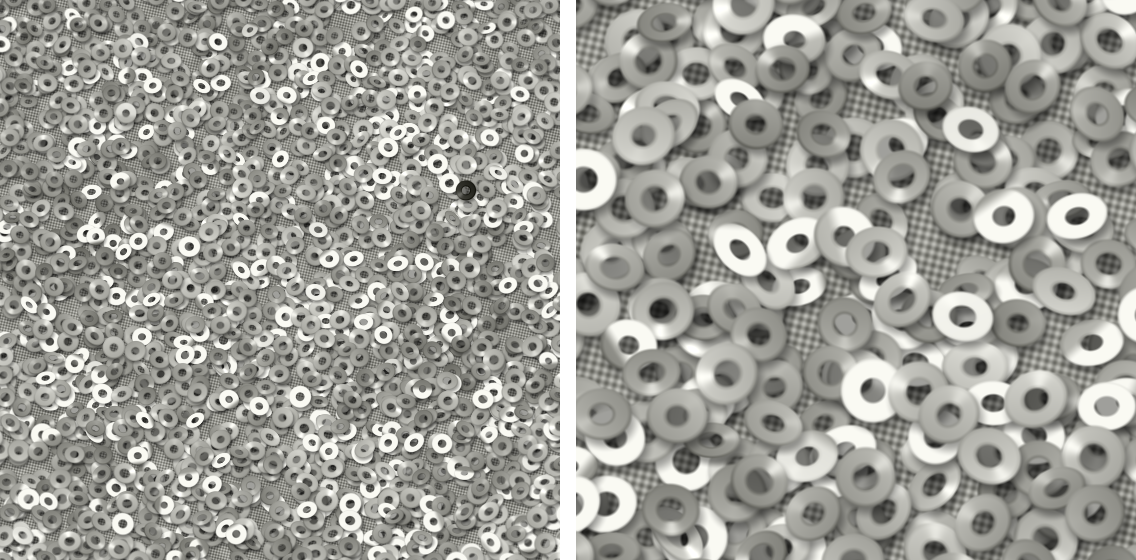
Left: the whole. Right: its middle third, enlarged.
Give the GLSL for this texture, as a WebGL 1 fragment shader.

```glsl
precision highp float;
uniform vec2 u_resolution;

vec2 hash2(vec2 p) {
  vec3 q = fract(p.xyx * vec3(0.1031, 0.1030, 0.0973));
  q += dot(q, q.yzx + 33.33);
  return fract((q.xx + q.yz) * q.zy);
}

float gradientNoise(vec2 p) {
  vec2 i = floor(p), f = fract(p);
  vec2 u = f * f * (3.0 - 2.0 * f);
  vec2 e = vec2(1.0, 0.0);
  float a = dot(hash2(i) * 2.0 - 1.0, f);
  float b = dot(hash2(i + e) * 2.0 - 1.0, f - e);
  float c = dot(hash2(i + e.yx) * 2.0 - 1.0, f - e.yx);
  float d = dot(hash2(i + 1.0) * 2.0 - 1.0, f - 1.0);
  return mix(mix(a, b, u.x), mix(c, d, u.x), u.y);
}

mat2 rotation(float angle) {
  float c = cos(angle), s = sin(angle);
  return mat2(c, -s, s, c);
}

vec3 silver(float tone) {
  return vec3(tone, tone, tone - 0.026);
}

// Fine woven net behind the sequins
vec3 netting(vec2 p) {
  vec2 thread = rotation(0.55) * p * 900.0;
  float weave = sin(thread.x) * sin(thread.y);
  return silver(0.56 + 0.17 * weave + 0.12 * gradientNoise(p * 40.0));
}

// Tilted ring with a cast shadow; offset is measured from its centre
vec3 addSequin(vec3 below, vec2 offset, vec2 id, float radius, float tone, float lit, float soft) {
  vec2 tilt = hash2(id + 17.3);
  vec2 detail = hash2(id + 41.7);
  mat2 turn = rotation((tilt.x - 0.5) * 1.7);
  vec2 stretch = vec2(1.0, mix(0.55, 1.0, sqrt(tilt.y))) * radius;
  vec2 q = turn * offset / stretch;
  float r = length(q);
  float edge = soft / radius;

  vec2 shadowPoint = turn * (offset + vec2(-0.002, 0.004)) / stretch;
  vec3 colour = below * (1.0 - 0.36 * (1.0 - smoothstep(0.75, 1.25, length(shadowPoint))));

  float hole = mix(0.34, 0.44, detail.x);
  float ring = (1.0 - smoothstep(1.0 - edge, 1.0 + edge, r)) * smoothstep(hole - edge, hole + edge, r);

  // Flat face, bevelled rims and a narrow wedge of reflected light
  float angle = detail.y * 6.2832;
  vec2 lightDir = vec2(cos(angle), sin(angle));
  float facing = dot(q, lightDir);
  float face = tone + 0.06 * facing;
  face -= 0.15 * smoothstep(0.82, 1.0, r) * (0.6 - 0.5 * q.y);
  face -= 0.12 * (1.0 - smoothstep(hole, hole + 0.16, r));
  face += 0.28 * detail.x * pow(max(facing / max(r, 0.1), 0.0), 14.0);
  float glare = lit * smoothstep(-0.25, 0.25, facing + detail.x * 2.2);
  face = mix(face, 0.98 - 0.06 * smoothstep(0.88, 1.0, r), glare);
  return mix(colour, silver(face), ring);
}

void main() {
  vec2 p = gl_FragCoord.xy / min(u_resolution.x, u_resolution.y);
  float focusBlur = mix(0.0012, 0.0026, smoothstep(0.3, 0.75, length(p - 0.5)));
  float soft = max(focusBlur, 0.7 / min(u_resolution.x, u_resolution.y));
  vec3 colour = netting(p);

  // Overlapping layers of jittered sequins
  for (int layer = 0; layer < 4; layer++) {
    float level = float(layer);
    vec2 shift = level * vec2(0.37, 0.61);
    vec2 cell = floor(p * 24.0 + shift);
    for (int y = 1; y >= -1; y--) {
      for (int x = -1; x <= 1; x++) {
        vec2 site = cell + vec2(float(x), float(y));
        vec2 id = site + level * 57.0;
        vec2 centre = (site + hash2(id) - shift) / 24.0;
        vec2 chance = hash2(id + 73.1);
        if (hash2(id + 131.9).x > 0.86) continue;
        float fold = gradientNoise(centre * vec2(3.0, 4.5) + 8.0);
        float corner = 1.0 - smoothstep(0.1, 0.6, length(centre - vec2(0.0, 1.0)));
        float tone = mix(0.54, 0.78, chance.x) + 0.14 * fold - 0.06 * corner;
        float cluster = chance.y + 0.4 * gradientNoise(centre * 9.0) - 0.1 * corner;
        float lit = smoothstep(0.77, 0.84, cluster);
        float radius = mix(0.0195, 0.017, centre.y) * mix(0.9, 1.08, chance.x);
        colour = addSequin(colour, p - centre, id, radius, tone, lit, soft);
      }
    }
  }

  // One stray dark sequin
  colour = addSequin(colour, p - vec2(0.832, 0.66), vec2(5.0), 0.018, 0.18, 0.0, soft);
  gl_FragColor = vec4(clamp(colour, 0.0, 1.0), 1.0);
}
```
